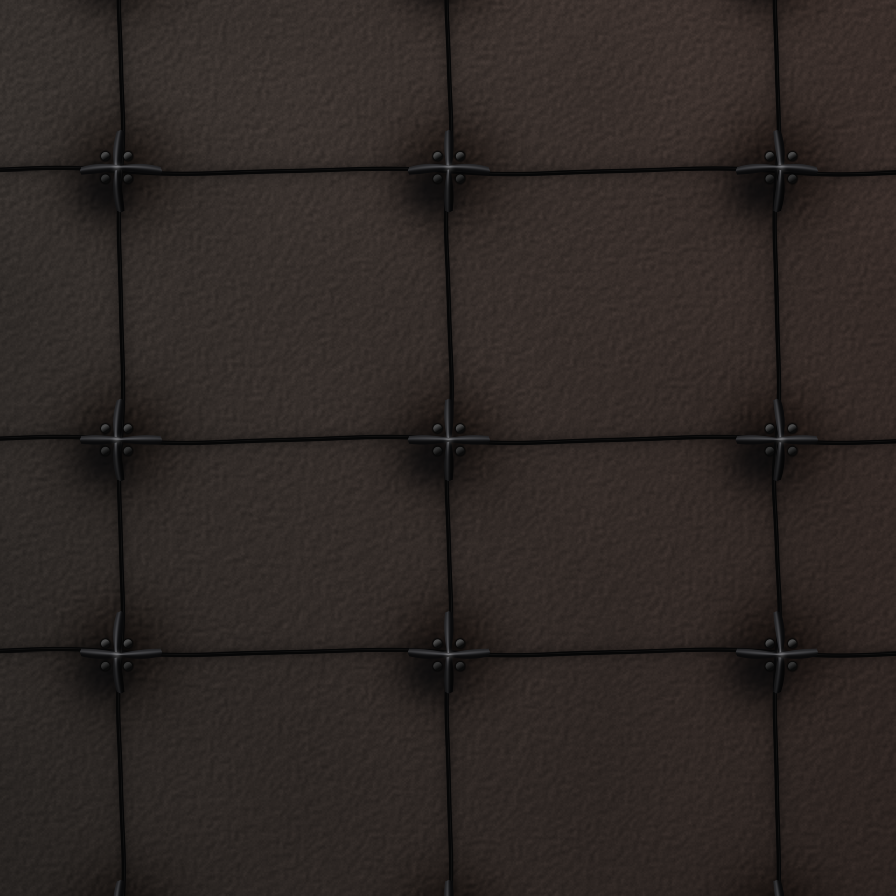
Write a WebGL 1 fragment shader that draws this pattern.

```glsl
precision highp float;

uniform vec2 u_resolution;

#define NODE_ORIGIN vec2(0.135, 0.272)
#define COLUMN_STEP 0.366
#define ROW_PAIR 0.537
#define ROW_SHORT 0.237
#define ARM_LENGTH 0.046
#define ARM_WIDTH 0.0037
#define RIVET_OFFSET 0.0126
#define RIVET_RADIUS 0.0048
#define WIRE_WIDTH 0.0024
#define BOW 0.013
#define GRAIN_SCALE 210.0
#define LEATHER vec3(0.197, 0.170, 0.157)

const float TAU = 6.2831853;

float hash(vec2 p) {
  return fract(sin(dot(p, vec2(12.9898, 78.233))) * 43758.5453);
}

float noise(vec2 p) {
  vec2 i = floor(p);
  vec2 f = fract(p);
  f = f * f * (3.0 - 2.0 * f);
  return mix(mix(hash(i), hash(i + vec2(1.0, 0.0)), f.x),
             mix(hash(i + vec2(0.0, 1.0)), hash(i + vec2(1.0, 1.0)), f.x), f.y);
}

float fill(float dist, float px) {
  return 1.0 - smoothstep(-0.6 * px, 0.6 * px, dist);
}

// Sag of a wire between two nodes, zero at both ends
float sag(float t, vec2 id) {
  return (0.8 + 0.4 * hash(id)) * (sin(TAU * t) + 0.25 * sin(2.0 * TAU * t));
}

// Embossed leather height difference, lit from the upper left
float grain(vec2 uv) {
  vec2 q = uv * GRAIN_SCALE;
  q += 0.8 * noise(q * 0.4);
  return noise(q) - noise(q + vec2(0.6, -0.6));
}

// Curved blade along x: signed distance, position across (-1 to 1)
vec2 blade(vec2 p, float bow) {
  float t = abs(p.x) / ARM_LENGTH;
  float s = p.y - bow * (1.0 - t * t);
  float w = ARM_WIDTH * (0.6 + 0.8 * sin(2.5 * min(t, 1.0)));
  return vec2(max(abs(s) - w, abs(p.x) - ARM_LENGTH + 0.4 * abs(s)), s / w);
}

vec3 bladeColor(float across, float t) {
  float ridge = exp(-9.0 * (across - 0.3) * (across - 0.3));
  float face = smoothstep(-0.8, 0.9, across);
  return vec3(0.035, 0.035, 0.038) + vec3(0.10, 0.10, 0.105) * face
       + vec3(0.20, 0.20, 0.205) * ridge * (1.0 - 0.55 * t);
}

vec3 drawWire(vec3 color, float dist, float px) {
  float gutter = exp(-abs(dist) / 0.006);
  color *= 1.0 - 0.35 * gutter;
  color = mix(color, vec3(0.022, 0.022, 0.024), fill(abs(dist) - WIRE_WIDTH, px));
  float glint = fill(abs(dist - 0.0006) - 0.0003, px);
  return mix(color, vec3(0.13, 0.125, 0.12), 0.4 * glint);
}

void main() {
  vec2 uv = gl_FragCoord.xy / u_resolution;
  float px = 1.0 / min(u_resolution.x, u_resolution.y);

  // Nearest node; rows alternate between short and long gaps
  vec2 q = uv - NODE_ORIGIN;
  float column = q.x / COLUMN_STEP;
  float pairId = floor(q.y / ROW_PAIR);
  float v = q.y - pairId * ROW_PAIR;
  float upper = step(ROW_SHORT, v);
  float rowT = mix(v / ROW_SHORT, (v - ROW_SHORT) / (ROW_PAIR - ROW_SHORT), upper);
  float nearY = mix(step(0.5, rowT) * ROW_SHORT,
                    mix(ROW_SHORT, ROW_PAIR, step(0.5, rowT)), upper);
  vec2 p = vec2((column - floor(column + 0.5)) * COLUMN_STEP, v - nearY);
  vec2 node = uv - p;

  // Leather with a broad light falloff and warmer right side
  float halo = exp(-dot(p, p) / 0.0032);
  vec3 color = LEATHER * (0.88 + 0.28 * uv.y - 0.25 * (uv.x - 0.5) * (uv.x - 0.5));
  color *= mix(vec3(0.97, 1.01, 1.02), vec3(1.05, 0.98, 0.97), uv.x);
  color *= 0.96 + 0.08 * noise(uv * 9.0);
  color *= 1.0 + (0.20 + 0.25 * halo) * grain(uv);
  color *= 0.95 + 0.10 * hash(floor(uv * 512.0));

  // Soft occlusion and cool offset shadow around each node
  color *= 1.0 - vec3(0.50, 0.56, 0.60) * halo;
  vec2 shade = (p + vec2(0.018, 0.022)) / vec2(0.034, 0.030);
  color = mix(color, vec3(0.035, 0.037, 0.043), 0.72 * exp(-dot(shade, shade)));

  // Wires
  float sagY = -0.003 * sag(fract(column), vec2(floor(column), nearY));
  float sagX = 0.0024 * sag(rowT, vec2(pairId, upper + floor(column + 0.5)));
  color = drawWire(color, p.y - sagY, px);
  color = drawWire(color, p.x - sagX, px);

  // Four rivets mirrored around the node
  vec2 bow = BOW * (node - 0.5);
  vec2 r = abs(p - bow) - RIVET_OFFSET;
  vec2 rivetPos = r * sign(p - bow);
  float rivet = length(r);
  color = mix(color, vec3(0.02), 0.8 * fill(rivet - RIVET_RADIUS * 1.3, 2.0 * px));
  float dome = clamp(0.5 + dot(rivetPos, vec2(-0.5, 0.8)) / RIVET_RADIUS, 0.0, 1.0);
  float rivetLight = p.y > bow.y ? 0.24 : 0.15;
  color = mix(color, vec3(0.04) + rivetLight * dome, fill(rivet - RIVET_RADIUS, px));

  // Crossed blades with a bright hub
  vec2 upright = blade(vec2(p.y, -p.x), -bow.x);
  vec2 level = blade(p, bow.y);
  vec2 t = clamp(abs(p) / ARM_LENGTH, 0.0, 1.0);
  float lowerDim = mix(0.55, 1.0, smoothstep(-0.02, 0.0, p.y));
  color = mix(color, bladeColor(upright.y, t.y) * lowerDim, fill(upright.x, px));
  color = mix(color, bladeColor(level.y, t.x), fill(level.x, px));
  vec2 hub = (p - bow) / 0.0045;
  color += vec3(0.17) * exp(-dot(hub, hub));

  gl_FragColor = vec4(color, 1.0);
}
```
